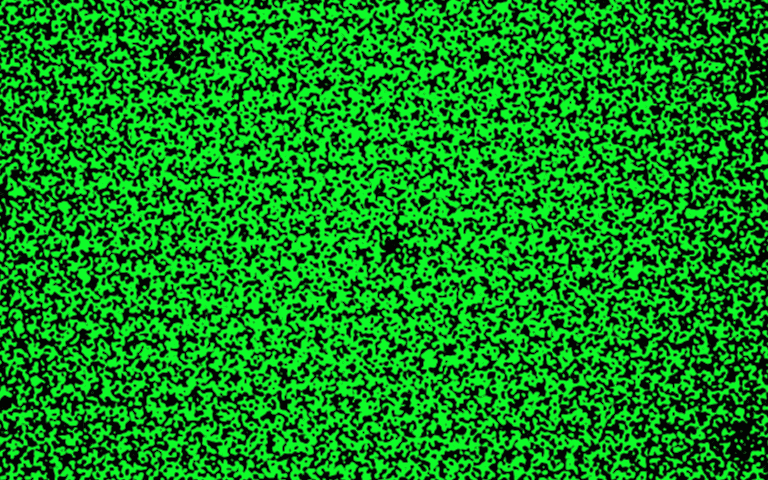
This texture is drawn by a Shadertoy shader. Its source:

```glsl
#define INK vec3(0.008, 0.015, 0.008)
#define GREEN vec3(0.06, 0.985, 0.16)
#define RIM_TINT vec3(0.05, 0.0, 0.035)
#define WAVES 56
#define FREQ_MIN 12.0
#define FREQ_MAX 92.0
#define EDGE 0.0043
#define COVERAGE 0.35
#define VIGNETTE 0.72
#define PATCH_CELL 0.4
#define PATCH_DEPTH 1.3

const float TAU = 6.2831853;

vec3 hash3(vec2 p) {
    vec3 q = fract(vec3(p.xyx) * vec3(0.1031, 0.1030, 0.0973));
    q += dot(q, q.yxz + 33.33);
    return fract((q.xxy + q.yzz) * q.zyx);
}

// Layered sines in all directions: height in x, its gradient in yz
vec3 grainField(vec2 p) {
    vec3 field = vec3(0.0);
    for (int i = 0; i < WAVES; i++) {
        float n = float(i) + 1.0;
        float angle = 0.5 * TAU * fract(n * 0.7549);
        float freq = mix(FREQ_MIN, FREQ_MAX, fract(n * 0.5698));
        vec2 k = TAU * freq * vec2(cos(angle), sin(angle));
        float phase = dot(k, p) + TAU * hash3(vec2(n, 7.0)).x;
        field += vec3(sin(phase), k * cos(phase));
    }
    return field / sqrt(0.5 * float(WAVES));
}

// Sparse soft dark spots, one candidate per jittered cell
float darkPatches(vec2 p) {
    vec2 cell = floor(p / PATCH_CELL);
    float dark = 0.0;
    for (int y = -1; y <= 1; y++)
    for (int x = -1; x <= 1; x++) {
        vec2 id = cell + vec2(x, y);
        vec3 rnd = hash3(id + 43.0);
        vec2 d = p - (id + rnd.xy) * PATCH_CELL;
        dark += step(0.55, rnd.z) * exp(-dot(d, d) / 0.0009);
    }
    return dark;
}

void mainImage(out vec4 fragColor, in vec2 fragCoord) {
    vec2 p = fragCoord / iResolution.y;
    vec2 center = vec2(0.46, 0.57) * vec2(iResolution.x / iResolution.y, 1.0);
    vec2 offset = p - center;

    // Green thins out towards the border and inside the patches
    float bias = COVERAGE - VIGNETTE * dot(offset, offset) - PATCH_DEPTH * darkPatches(p);

    // Height over slope approximates the distance to the grain outline
    vec3 field = grainField(p);
    float dist = (field.x + bias) / (length(field.yz) + 20.0);
    float edge = max(EDGE, 1.2 / iResolution.y);
    float cover = clamp(0.5 + dist / edge, 0.0, 1.0);

    vec3 color = mix(INK, GREEN, cover) + RIM_TINT * 4.0 * cover * (1.0 - cover);
    fragColor = vec4(color, 1.0);
}
```
